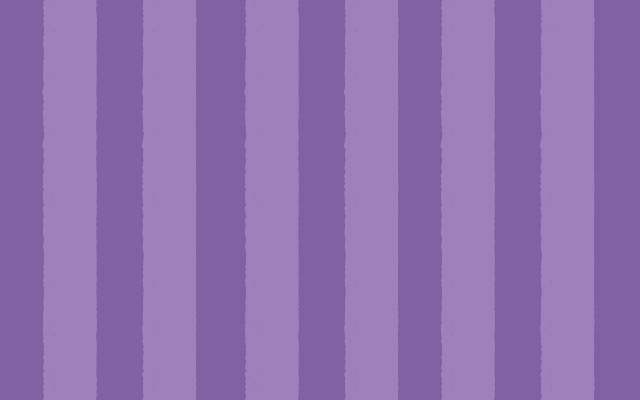
Give the GLSL for this pattern, as a WebGL 2 fragment shader.

```glsl
#version 300 es
precision highp float;

uniform vec2 u_resolution;
out vec4 outColor;

// Lengths are fractions of the canvas height
#define STRIPES 6.0
#define PERIOD 0.2488
#define STRIPE_WIDTH 0.1330
#define FIRST_LEFT 0.1085
#define PAIR_DRIFT 0.0075
#define LEFT_ROUGH 0.0065
#define RIGHT_ROUGH 0.0035
#define TEETH 150.0
#define SPECK_ROWS 60.0
#define SPECK_RADIUS 0.0017
#define DARK_PURPLE vec3(0.500, 0.380, 0.630)
#define LIGHT_PURPLE vec3(0.620, 0.500, 0.730)

float hash(vec2 p) {
    return fract(sin(dot(p, vec2(127.1, 311.7))) * 43758.5453);
}

// Smooth one-dimensional noise, with a separate sequence per seed
float noise(float t, float seed) {
    float cell = floor(t);
    float blend = smoothstep(0.0, 1.0, fract(t));
    return mix(hash(vec2(cell, seed)), hash(vec2(cell + 1.0, seed)), blend);
}

// Signed sideways displacement of a torn edge, about -0.5 to 0.5
float tornEdge(float y, float seed) {
    float fine = noise(y * TEETH, seed) - 0.5;
    float coarse = noise(y * TEETH * 0.37, seed + 7.0) - 0.5;
    float roughness = mix(0.55, 1.0, noise(y * 14.0, seed + 13.0));
    return (0.7 * fine + 0.3 * coarse) * roughness;
}

// Coverage of the sparse flecks just inside the left edge
float specks(vec2 p, float pixel) {
    float row = floor(p.y * SPECK_ROWS);
    float present = step(0.82, hash(vec2(row, 31.0)));
    vec2 center = vec2(0.025 + 0.005 * (hash(vec2(row, 37.0)) - 0.5),
                       (row + 0.3 + 0.4 * hash(vec2(row, 41.0))) / SPECK_ROWS);
    float dist = length(p - center) - SPECK_RADIUS;
    return present * (1.0 - smoothstep(-0.5 * pixel, 0.5 * pixel, dist));
}

void main() {
    vec2 p = gl_FragCoord.xy / u_resolution.y;
    float pixel = 1.0 / u_resolution.y;

    // Nearest stripe; the middle pair sits slightly to the right
    float gap = PERIOD - STRIPE_WIDTH;
    float index = floor((p.x - FIRST_LEFT + 0.5 * gap) / PERIOD);
    index = clamp(index, 0.0, STRIPES - 1.0);
    float drift = PAIR_DRIFT * (step(1.5, index) - step(3.5, index));
    float x = p.x - FIRST_LEFT - index * PERIOD - drift;

    // Torn edges share their outline in every repeat
    float left = LEFT_ROUGH * tornEdge(p.y, 3.0);
    float right = STRIPE_WIDTH + RIGHT_ROUGH * tornEdge(p.y, 19.0);
    float dist = max(left - x, x - right);
    float stripe = 1.0 - smoothstep(-0.5 * pixel, 0.5 * pixel, dist);

    // Faint flecks of the ground show through the stripe
    stripe *= 1.0 - 0.45 * specks(vec2(x, p.y), pixel);

    outColor = vec4(mix(DARK_PURPLE, LIGHT_PURPLE, stripe), 1.0);
}
```
